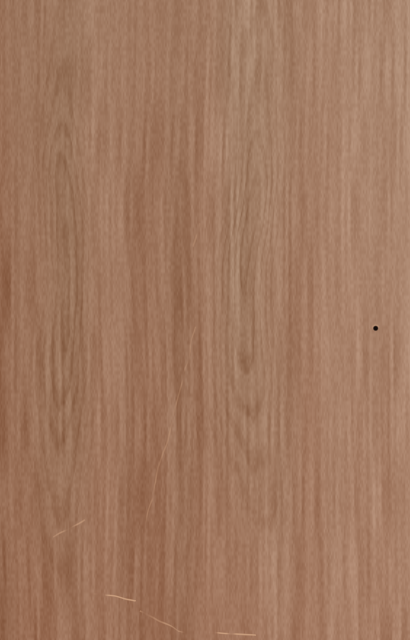
Write a Shadertoy shader that draws this texture.

```glsl
const vec3 DARK_WOOD = vec3(0.542, 0.370, 0.270);
const vec3 LIGHT_WOOD = vec3(0.706, 0.560, 0.468);
const vec3 OLIVE_TINT = vec3(-0.012, 0.003, 0.001);
const vec3 RED_TINT = vec3(0.010, -0.008, -0.009);
const vec3 SCRATCH_COLOR = vec3(0.80, 0.63, 0.50);
const vec3 HOLE_COLOR = vec3(0.07, 0.04, 0.03);
const vec2 HOLE_CENTER = vec2(0.587, 0.487);
const float HOLE_RADIUS = 0.0036;
const float BASE_TONE = 0.545;
const float STREAK_CONTRAST = 0.30;
const float PORE_CONTRAST = 0.40;
const float RING_CONTRAST = 0.34;
const float RING_DENSITY = 105.0;
const float SPECKLE_CONTRAST = 0.27;
const float SCRATCH_WIDTH = 0.0007;

// Right-hand edge and tone of each veneer strip
const int STRIPS = 7;
const float STRIP_EDGE[STRIPS] = float[](0.070, 0.143, 0.197, 0.272, 0.318, 0.443, 0.502);
const float STRIP_TONE[STRIPS + 1] = float[](-0.05, 0.0, 0.05, -0.08, -0.14, 0.05, -0.05, 0.06);

float hash(vec2 p) {
    vec3 q = fract(vec3(p.xyx) * 0.1031);
    q += dot(q, q.yzx + 33.33);
    return fract((q.x + q.y) * q.z);
}

float noise(vec2 p) {
    vec2 i = floor(p), f = fract(p);
    f = f * f * (3.0 - 2.0 * f);
    return mix(mix(hash(i), hash(i + vec2(1, 0)), f.x),
               mix(hash(i + vec2(0, 1)), hash(i + vec2(1, 1)), f.x), f.y);
}

float fbm(vec2 p) {
    float sum = 0.0, gain = 0.5;
    for (int i = 0; i < 4; i++) {
        sum += gain * noise(p);
        p = p * 2.03 + 17.3;
        gain *= 0.5;
    }
    return sum / 0.9375;
}

float stripTone(float x) {
    float px = 1.0 / iResolution.y;
    float tone = STRIP_TONE[0];
    for (int i = 0; i < STRIPS; i++)
        tone = mix(tone, STRIP_TONE[i + 1], smoothstep(-px, px, x - STRIP_EDGE[i]));
    return tone;
}

// Long nested growth rings: x = line darkness, y = figure coverage
vec2 ringFigure(vec2 p, vec2 center, float halfWidth) {
    vec2 d = p - center;
    d.x += 0.045 * (noise(vec2(p.x * 6.0, p.y * 5.0) + center * 31.0) - 0.5);
    float field = length(d * vec2(1.0, 0.10)) + 0.016 * fbm(p * vec2(26.0, 7.0));
    float phase = fract(field * RING_DENSITY);
    float line = smoothstep(0.35, 0.78, phase) * (1.0 - smoothstep(0.80, 1.0, phase));
    float cover = exp(-pow(d.x / halfWidth, 2.0) - pow(d.y / 0.45, 4.0));
    return vec2(line * (0.35 + 0.75 * noise(p * vec2(40.0, 9.0))), 1.0) * cover;
}

float scratch(vec2 p, vec2 a, vec2 b, float strength) {
    float px = 1.0 / iResolution.y;
    p += 0.005 * (vec2(noise(p * 45.0), noise(p * 45.0 + 9.0)) - 0.5);
    vec2 ab = b - a;
    float along = clamp(dot(p - a, ab) / dot(ab, ab), 0.0, 1.0);
    float dist = length(p - a - ab * along);
    float wear = smoothstep(0.1, 0.7, noise(p * 75.0));
    return strength * wear * (1.0 - smoothstep(0.0, SCRATCH_WIDTH + px, dist));
}

void mainImage(out vec4 fragColor, in vec2 fragCoord) {
    vec2 p = fragCoord / iResolution.y;
    float px = 1.0 / iResolution.y;

    // Broad light falloff and strips
    float tone = BASE_TONE + 0.52 * (p.x - 0.32) + 0.16 * (p.y - 0.5) + stripTone(p.x);
    tone -= 0.15 * (1.0 - smoothstep(0.0, 0.035, p.x));

    // Vertical streaks, fine pores and short flecks
    float bend = 0.010 * (noise(p * vec2(5.0, 3.0)) - 0.5);
    vec2 grain = vec2(p.x + bend, p.y);
    tone += STREAK_CONTRAST * (fbm(grain * vec2(70.0, 1.8)) - 0.5);
    float pores = noise(grain * vec2(210.0, 9.0)) - 0.5;
    tone += PORE_CONTRAST * pores * (0.5 + noise(p * vec2(14.0, 5.0)));
    tone += SPECKLE_CONTRAST * (noise(p * vec2(440.0, 170.0)) - 0.5);

    // Cathedral figures
    vec2 figure = ringFigure(p, vec2(0.095, 0.55), 0.042);
    figure += ringFigure(p, vec2(0.395, 0.62), 0.050);
    figure += 0.4 * ringFigure(p, vec2(0.285, 0.46), 0.024);
    tone -= RING_CONTRAST * figure.x;

    vec3 color = mix(DARK_WOOD, LIGHT_WOOD, clamp(tone, -0.2, 1.2));
    color += OLIVE_TINT * figure.y;
    color += RED_TINT * (0.5 - p.y + 0.8 * (fbm(grain * vec2(25.0, 1.2)) - 0.5));

    // Scratches
    float marks = scratch(p, vec2(0.306, 0.49), vec2(0.262, 0.32), 0.4);
    marks = max(marks, scratch(p, vec2(0.262, 0.32), vec2(0.221, 0.155), 0.35));
    marks = max(marks, scratch(p, vec2(0.148, 0.071), vec2(0.210, 0.062), 0.9));
    marks = max(marks, scratch(p, vec2(0.222, 0.045), vec2(0.280, 0.014), 0.6));
    marks = max(marks, scratch(p, vec2(0.280, 0.014), vec2(0.398, 0.008), 0.9));
    marks = max(marks, scratch(p, vec2(0.085, 0.160), vec2(0.131, 0.188), 0.6));
    marks = max(marks, scratch(p, vec2(0.300, 0.615), vec2(0.312, 0.650), 0.3));
    color = mix(color, SCRATCH_COLOR, marks);

    // Drilled hole with a chipped rim
    float holeDist = length(p - HOLE_CENTER) - HOLE_RADIUS;
    float rim = 1.0 - smoothstep(0.0, 0.0015 + px, abs(holeDist - 0.001));
    color = mix(color, SCRATCH_COLOR, 0.5 * rim * smoothstep(-0.002, 0.004, p.y - HOLE_CENTER.y));
    color = mix(color, HOLE_COLOR, 1.0 - smoothstep(-px, px, holeDist));

    fragColor = vec4(color, 1.0);
}
```
